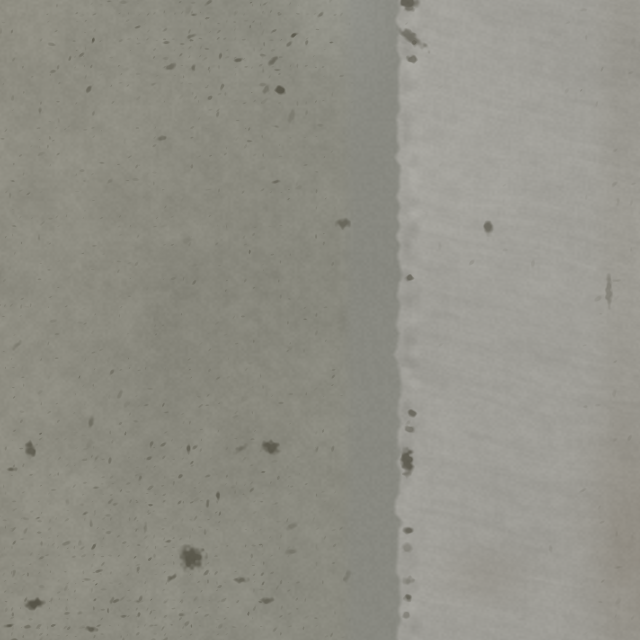
Reproduce this texture procedurally as a WebGL 1 fragment shader.

```glsl
precision highp float;
// Weathered concrete: pitted grey panel, smooth vertical strip and pale brushed plaster.

uniform vec2 u_resolution;

const vec3 PANEL = vec3(0.545, 0.543, 0.502);
const vec3 PANEL_WARM = vec3(0.565, 0.558, 0.513);
const vec3 STRIP = vec3(0.532, 0.533, 0.502);
const vec3 PLASTER = vec3(0.622, 0.617, 0.592);
const vec3 STAIN = vec3(0.555, 0.535, 0.495);
const vec3 PIT = vec3(0.285, 0.275, 0.225);
const float SEAM_X = 0.622;
const float STRIP_X = 0.546;
const float GRAIN = 0.022;

float hash(vec2 p) {
  return fract(sin(dot(p, vec2(127.1, 311.7))) * 43758.5453);
}

float noise(vec2 p) {
  vec2 i = floor(p), f = fract(p);
  f = f * f * (3.0 - 2.0 * f);
  return mix(mix(hash(i), hash(i + vec2(1.0, 0.0)), f.x),
             mix(hash(i + vec2(0.0, 1.0)), hash(i + vec2(1.0, 1.0)), f.x), f.y);
}

float fbm(vec2 p) {
  float sum = 0.0, amp = 0.5;
  for (int i = 0; i < 4; i++) {
    sum += amp * noise(p);
    p = p * 2.03 + 17.3;
    amp *= 0.5;
  }
  return sum / 0.9375;
}

// Soft elliptical falloff, 1 at the centre.
float blob(vec2 p, vec2 centre, vec2 radius) {
  vec2 d = (p - centre) / radius;
  return exp(-dot(d, d));
}

// Ragged pit with a soft rim.
float pit(vec2 p, vec2 centre, vec2 radius) {
  vec2 d = (p - centre) / radius;
  float ragged = 0.7 * (noise(p * 170.0) - 0.5);
  return 1.0 - smoothstep(0.45, 1.35, length(d) + ragged);
}

// One slanted speck per occupied cell of a jittered grid.
float specks(vec2 p, float cells, float density, float seed) {
  vec2 q = p * cells, id = floor(q);
  vec2 jitter = vec2(hash(id + seed), hash(id + seed + 31.7));
  vec2 d = fract(q) - mix(vec2(0.3), vec2(0.7), jitter);
  float angle = 0.75 + 1.8 * (hash(id + seed + 7.9) - 0.5);
  float c = cos(angle), s = sin(angle);
  d = vec2(c * d.x + s * d.y, c * d.y - s * d.x);
  float size = mix(0.09, 0.2, hash(id + seed + 53.1));
  d /= size * vec2(1.35, 0.65);
  float ragged = 0.8 * (noise(p * 190.0 + seed) - 0.5);
  float present = smoothstep(0.0, 0.12, density - hash(id + seed + 83.3));
  float strength = mix(0.35, 1.0, hash(id + seed + 11.3));
  return present * strength * (1.0 - smoothstep(0.3, 1.4, length(d) + ragged));
}

// Pits strung along the seam, denser near the bottom and at the very top.
float seamPits(vec2 p) {
  float row = p.y * 38.0, id = floor(row);
  float density = 0.12 + 0.55 * (1.0 - smoothstep(0.2, 0.5, p.y)) + 0.3 * smoothstep(0.86, 0.94, p.y);
  float present = step(hash(vec2(id, 4.7)), density);
  vec2 centre = vec2(SEAM_X + 0.008 + 0.018 * hash(vec2(id, 9.1)), (id + 0.5) / 38.0);
  vec2 radius = vec2(0.009, 0.007) * mix(0.6, 1.15, hash(vec2(id, 2.3)));
  return present * mix(0.3, 0.75, hash(vec2(id, 6.1))) * pit(p, centre, radius);
}

vec3 panelColor(vec2 p) {
  float warm = clamp(0.8 - 1.7 * p.x + 0.6 * (fbm(p * 5.0) - 0.5), 0.0, 1.0);
  vec3 col = mix(PANEL, PANEL_WARM, warm);
  col -= 0.022 * blob(p, vec2(0.34, 0.5), vec2(0.18, 0.28));
  col += 0.045 * (fbm(p * 16.0) - 0.5) + 0.04 * (fbm(p * 65.0) - 0.5);
  float strip = smoothstep(STRIP_X - 0.018, STRIP_X + 0.012, p.x + 0.006 * (noise(p * 25.0) - 0.5));
  col = mix(col, STRIP + 0.012 * (fbm(p * 14.0) - 0.5), strip);
  col += vec3(0.032, 0.034, 0.038) * blob(p, vec2(0.545, 1.0), vec2(0.075, 0.14));

  // Speck density: heavy lower left, a cluster at the top, sparse elsewhere.
  float lower = (1.0 - smoothstep(0.12, 0.42, p.y)) * (1.0 - smoothstep(0.3, 0.5, p.x));
  float upper = blob(p, vec2(0.34, 0.95), vec2(0.16, 0.1));
  float density = 0.13 + 0.36 * lower + 0.38 * upper;
  float marks = max(0.8 * specks(p, 25.0, density * 0.75, 3.0), 0.5 * specks(p + 0.013, 46.0, density, 19.0));
  marks = max(marks, 0.27 * specks(p, 72.0, density + 0.14, 41.0));
  marks *= 1.0 - strip;
  marks = max(marks, 0.85 * pit(p, vec2(0.438, 0.859), vec2(0.007)));
  marks = max(marks, 0.8 * pit(p, vec2(0.423, 0.301), vec2(0.013, 0.009)));
  marks = max(marks, 0.9 * pit(p, vec2(0.054, 0.057), vec2(0.014, 0.008)));
  marks = max(marks, 0.75 * pit(p, vec2(0.048, 0.297), vec2(0.009, 0.011)));
  marks = max(marks, 0.85 * pit(p, vec2(0.300, 0.128), vec2(0.018, 0.019)));
  marks = max(marks, 0.6 * pit(p, vec2(0.536, 0.651), vec2(0.009, 0.007)));
  return mix(col, PIT, 0.85 * marks);
}

vec3 plasterColor(vec2 p) {
  vec2 brush = vec2(p.x * 13.0, (p.y + 0.22 * p.x + 0.02 * noise(p * 7.0)) * 105.0);
  vec3 col = PLASTER + 0.034 * (fbm(brush) - 0.5) + 0.04 * (fbm(p * 9.0) - 0.5);
  col += 0.025 * (fbm(p * 55.0) - 0.5);
  col += 0.018 * blob(p, vec2(0.7, 0.78), vec2(0.12, 0.3));
  col -= vec3(0.018, 0.021, 0.026) * smoothstep(0.91, 0.97, p.x);
  float stain = 0.7 * blob(p, vec2(1.0, 0.16), vec2(0.08, 0.16)) * (0.5 + fbm(p * 30.0));
  stain += 0.32 * blob(p, vec2(0.76, 0.1), vec2(0.07, 0.045));
  col = mix(col, STAIN, clamp(stain, 0.0, 1.0));
  float ridge = blob(vec2(p.x, 0.0), vec2(SEAM_X + 0.018, 0.0), vec2(0.016, 1.0));
  col += ridge * (0.09 * (noise(p * 60.0) - 0.5) - 0.005);

  float marks = max(seamPits(p), 0.2 * specks(p, 40.0, 0.1 + 0.25 * smoothstep(0.85, 1.0, p.x), 67.0));
  marks = max(marks, 0.65 * pit(p, vec2(0.763, 0.644), vec2(0.007, 0.011)));
  marks = max(marks, 0.85 * pit(p, vec2(0.637, 0.278), vec2(0.010, 0.018)));
  marks = max(marks, 0.6 * pit(p, vec2(0.644, 0.94 - 0.6 * (p.x - 0.644)), vec2(0.022, 0.009)));
  marks = max(marks, 0.8 * pit(p, vec2(0.639, 0.997), vec2(0.016, 0.010)));
  marks = max(marks, 0.35 * pit(p, vec2(0.951, 0.545), vec2(0.005, 0.024)));
  return mix(col, PIT, 0.85 * marks);
}

void main() {
  vec2 p = gl_FragCoord.xy / u_resolution;
  float seam = SEAM_X + 0.009 * (noise(vec2(p.y * 65.0, 2.0)) - 0.5) + 0.005 * (noise(vec2(p.y * 18.0, 8.0)) - 0.5);
  vec3 col = mix(panelColor(p), plasterColor(p), smoothstep(seam - 0.004, seam + 0.005, p.x));
  col += GRAIN * (noise(p * 240.0) - 0.5);
  gl_FragColor = vec4(col, 1.0);
}
```
